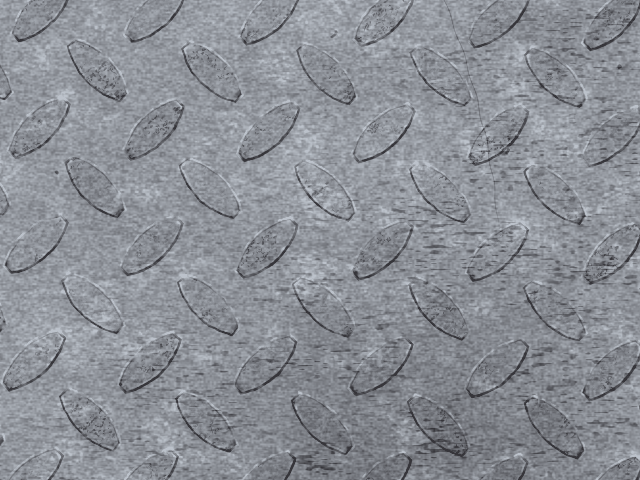
A WebGL 2 fragment shader for this texture:

```glsl
#version 300 es
precision highp float;
// Worn steel tread plate: two interleaved lattices of raised, blunt-ended lens
// studs leaning in opposite directions. Rims are lit from above; layered value
// noise gives brushed grain and dashes, cellular noise gives pits and dirt.
uniform vec2 u_resolution;
out vec4 fragColor;

#define PITCH vec2(0.238, 0.243)    // stud spacing, in canvas heights
#define FIRST vec2(0.087, 0.0226)   // first stud, measured from the top left
#define HALF_LENGTH 0.077
#define HALF_WIDTH 0.0312
#define ARC_RADIUS 0.150
#define RIM 0.0016
#define GRAIN 0.62
#define DASHES 0.50
#define BASE_TONE 0.84
#define SHADE vec3(0.25, 0.25, 0.27)
#define LIGHT vec3(0.64, 0.66, 0.69)

float hash(vec2 p) {
  vec3 q = fract(vec3(p.xyx) * 0.1031);
  q += dot(q, q.yzx + 33.33);
  return fract((q.x + q.y) * q.z);
}

float noise(vec2 p) {
  vec2 i = floor(p), f = fract(p);
  f = f * f * (3.0 - 2.0 * f);
  return mix(mix(hash(i), hash(i + vec2(1, 0)), f.x),
             mix(hash(i + vec2(0, 1)), hash(i + vec2(1, 1)), f.x), f.y);
}

float fbm(vec2 p) {
  float sum = 0.0, amp = 0.5;
  for (int i = 0; i < 4; i++) {
    sum += amp * noise(p);
    p = p * 2.03 + 17.3;
    amp *= 0.5;
  }
  return sum / 0.9375;
}

// Cellular noise: x = distance to the nearest point, y = random value of it
vec2 cells(vec2 p) {
  vec2 home = floor(p), best = vec2(9.0, 0.0);
  for (int y = -1; y <= 1; y++)
    for (int x = -1; x <= 1; x++) {
      vec2 c = home + vec2(x, y);
      float d = length(c + vec2(hash(c + 3.7), hash(c + 41.3)) - p);
      if (d < best.x) best = vec2(d, hash(c + 77.1));
    }
  return best;
}

// Lens made of two arcs, with its tips cut off
float lens(vec2 q) {
  float arc = length(vec2(q.x, abs(q.y) + ARC_RADIUS - HALF_WIDTH)) - ARC_RADIUS;
  return max(arc, abs(q.x) - HALF_LENGTH);
}

float line(float d, float width, float px) {
  return 1.0 - smoothstep(width * 0.5, width + 0.6 * px, abs(d));
}

// Light added by the studs of one lattice; lean is +1 for "/" and -1 for the other
float studs(vec2 p, float lean, float px) {
  vec2 down = vec2(p.x, 1.0 - p.y) - FIRST;
  float row = (down.y - 0.016 * down.x) / PITCH.y;
  vec2 grid = vec2((down.x + 0.0057 * row) / (PITCH.x + 0.0011 * row), row);
  grid -= lean < 0.0 ? 0.5 : 0.0;
  vec2 id = floor(grid + 0.5);
  float seed = hash(id + 20.0 + 50.0 * lean);
  vec2 local = (grid - id) * PITCH * vec2(1, -1);

  // Rotate so that q.x runs along the stud and q.y points to its upper side
  float angle = lean * (0.78 + 0.06 * (seed - 0.5));
  vec2 axis = vec2(cos(angle), sin(angle));
  vec2 q = vec2(dot(local, axis), dot(local, vec2(-axis.y, axis.x) * lean) * lean);
  float along = q.x * lean / HALF_LENGTH;    // +1 at the upper end
  float d = lens(q) + 0.0035 * (fbm(p * 60.0) - 0.5);

  float inside = 1.0 - smoothstep(-px, px, d);
  float upper = smoothstep(-0.008, 0.010, q.y);
  float wear = smoothstep(0.2, 0.7, noise(p * 42.0 + seed * 9.0));
  float broken = smoothstep(0.2, 0.8, noise(p * 120.0 + 4.0));

  // Thin rims: dark below, bright and broken above
  float shadow = line(d - 0.001, RIM * (lean > 0.0 ? 1.5 : 1.1), px) * (1.0 - upper);
  float tone = -shadow * (0.35 + 0.30 * wear + 0.25 * broken);
  tone -= 0.28 * line(d + 0.001, RIM * 0.6, px) * upper * wear;
  tone += 0.34 * line(d - 0.003, RIM, px) * upper * broken;
  tone += 0.20 * line(d + 0.004, RIM * 0.7, px) * (1.0 - upper) * broken;

  // Rubbed upper end, dirty lower end, and a faint cast shade
  float nearRim = exp(-max(abs(d) - 0.002, 0.0) * 150.0);
  tone += 0.42 * nearRim * smoothstep(0.6, 1.05, along) * broken;
  tone -= 0.60 * inside * smoothstep(0.82, 0.98, -along) * broken;
  tone -= 0.08 * (1.0 - inside) * exp(-d * 110.0) * (1.0 - upper);

  // Rough top face with small clumped pits, differing from stud to stud
  vec2 pit = cells(p * 150.0 + 1.2 * noise(p * 210.0));
  float pits = (1.0 - smoothstep(0.1, 0.6, pit.x)) * step(0.5, pit.y);
  float clump = smoothstep(0.5, 0.75, fbm(p * 26.0 + 3.0) + 0.15 * (seed - 0.5));
  tone -= inside * (0.03 + 0.07 * seed + pits * (0.10 + 0.38 * clump));
  return tone;
}

void main() {
  float px = 1.0 / u_resolution.y;
  vec2 p = gl_FragCoord.xy * px;

  // Broad sheen: darker patch low down, smudge and cloudy stains
  float tone = BASE_TONE + 0.20 * (fbm(p * vec2(4.5, 6.0)) - 0.5);
  tone -= 0.27 * exp(-5.0 * dot(p - vec2(0.85, 0.03), p - vec2(0.85, 0.03)));
  tone -= 0.15 * exp(-120.0 * dot(p - vec2(1.15, 0.92), p - vec2(1.15, 0.92)));
  tone += 0.06 * exp(-7.0 * dot(p - vec2(0.75, 0.6), p - vec2(0.75, 0.6)));

  // Brushed grain and short clustered dashes, densest to the lower right
  tone += GRAIN * (0.5 * noise(p * vec2(110, 270)) + 0.5 * noise(p * 230.0 + 9.0) - 0.5);
  float brushed = smoothstep(-0.7, 0.6, p.x - p.y);
  float cluster = smoothstep(0.35, 0.65, fbm(p * vec2(9, 16) + 8.0));
  float dash = smoothstep(0.64, 0.9, noise(p * vec2(62, 235) + 5.0));
  tone -= DASHES * dash * brushed * (0.25 + 0.75 * cluster);

  // Pale scuffs, breaking into flecks
  float scuff = smoothstep(0.52, 0.75, fbm(p * vec2(14, 20) + 31.0));
  tone += scuff * (0.05 + 0.25 * smoothstep(0.4, 0.8, noise(p * vec2(130, 190))));

  tone += studs(p, 1.0, px) + studs(p, -1.0, px);

  // Hairline crack and sparse dirt specks
  float drop = 1.0 - p.y;
  float crack = 0.925 + 0.40 * drop - 0.34 * drop * drop + 0.002 * sin(drop * 70.0);
  tone -= 0.28 * line(p.x - crack, 0.0008, px) * (1.0 - smoothstep(0.42, 0.5, drop));
  vec2 dirt = cells(p * 15.0 + 0.25 * noise(p * 90.0));
  tone -= 0.6 * (1.0 - smoothstep(0.04, 0.09, dirt.x)) * step(0.965, dirt.y);

  fragColor = vec4(mix(SHADE, LIGHT, clamp(tone, -0.1, 1.25)), 1.0);
}
```
